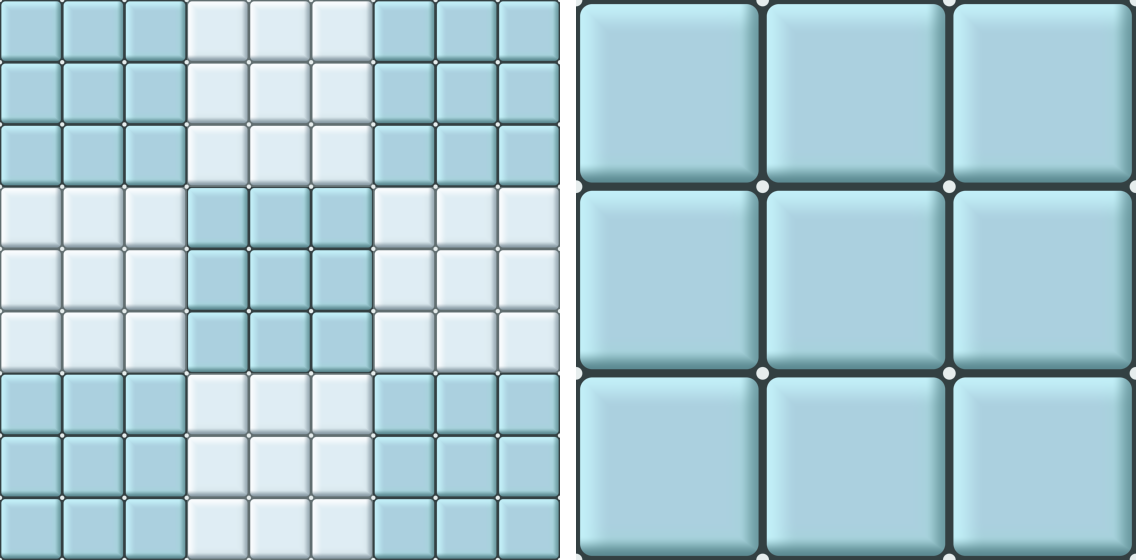
Left: the whole. Right: its middle third, enlarged.
Give the GLSL for this pattern, as a WebGL 1 fragment shader.

```glsl
precision highp float;
// Glossy bevelled tiles, nine by nine, in a check of blue and white blocks of three by three.
uniform vec2 u_resolution;

const float TILES = 9.0;

float roundedBox(vec2 p, float halfSize, float radius) {
  vec2 q = abs(p) - halfSize + radius;
  return length(max(q, 0.0)) + min(max(q.x, q.y), 0.0) - radius;
}

// 1 at the tile edge, falling to 0 at the given depth inside it
vec2 edgeFade(vec2 depth, float width) {
  return 1.0 - smoothstep(vec2(0.0), vec2(width), depth);
}

void main() {
  vec2 grid = gl_FragCoord.xy / u_resolution * TILES;
  vec2 p = fract(grid) - 0.5;
  vec2 block = floor(grid / 3.0);
  float white = mod(block.x + block.y, 2.0);
  float aa = 0.75 * TILES / min(u_resolution.x, u_resolution.y);

  // Glaze colours of the two kinds of block
  vec3 face = mix(vec3(0.67, 0.815, 0.875), vec3(0.875, 0.93, 0.955), white);
  vec3 rim = mix(vec3(0.64, 0.83, 0.85), vec3(0.83, 0.89, 0.91), white);
  vec3 light = mix(vec3(0.77, 0.95, 0.98), vec3(0.99, 0.995, 1.0), white);
  vec3 shade = mix(vec3(0.36, 0.54, 0.57), vec3(0.54, 0.61, 0.65), white);
  vec3 grout = mix(vec3(0.20, 0.25, 0.26), vec3(0.38, 0.43, 0.44), white);

  // Bevel: light from the top left, soft rim and dark lip at the lower right
  vec2 lit = edgeFade(vec2(p.x, -p.y) + 0.48, 0.17);
  vec2 dim = edgeFade(vec2(-p.x, p.y) + 0.48, 0.20);
  vec2 lip = edgeFade(vec2(-p.x, p.y) + 0.48, 0.11);
  vec3 color = mix(face, rim, max(dim.x, dim.y));
  color = mix(color, light, max(lit.x, lit.y) * 0.9);
  color = mix(color, shade, max(lip.x * 0.75, lip.y));

  // Grout between the rounded tiles
  float tile = roundedBox(p, 0.478, 0.065);
  color = mix(color, grout, smoothstep(-aa, aa, tile));

  // Pale dot where four tiles meet
  float dot4 = length(0.5 - abs(p)) - 0.034;
  color = mix(color, vec3(0.90, 0.93, 0.93), 1.0 - smoothstep(-aa, aa, dot4));

  gl_FragColor = vec4(color, 1.0);
}
```
